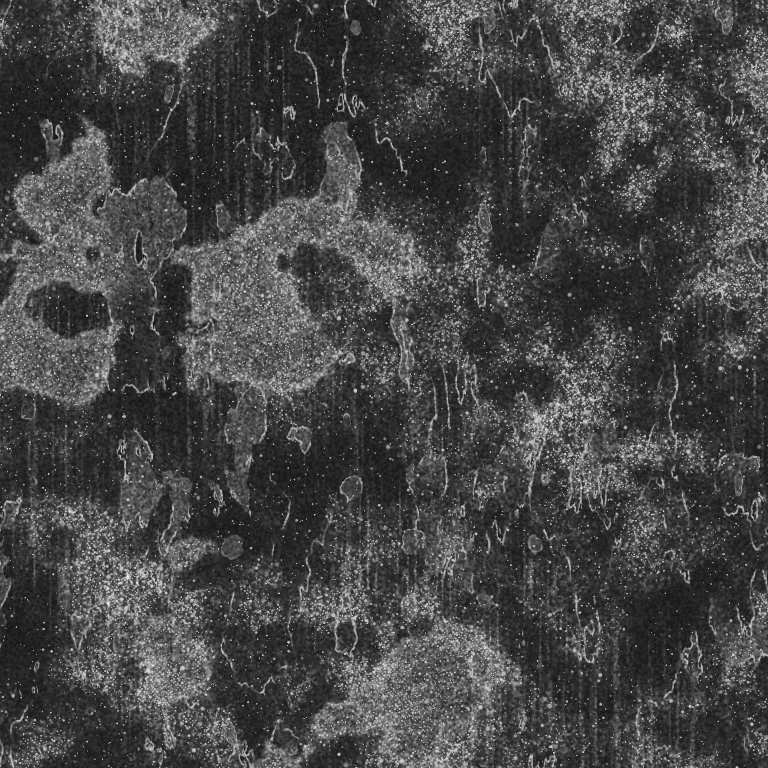
This texture is drawn by a Shadertoy shader. Its source:

```glsl
// Weathered black plaster: dusty specks, vertical scratches, pale rimmed flakes, smears and cracks.

const float BASE_TONE    = 0.118;  // darkest paint
const float DUST_TONE    = 0.06;   // haze over dusty regions
const float SPARKLE_GAIN = 0.42;   // fine grit in dusty regions
const float STREAK_GAIN  = 0.22;   // vertical scratches
const float SMEAR_TONE   = 0.27;   // worn tapering bands
const float FLAKE_TONE   = 0.27;   // small peeled patches
const float RIM_TONE     = 0.74;   // bright broken edges
const float SPECK_TONE   = 0.86;
const float RIM_WIDTH    = 0.0025;
const float CRACK_WIDTH  = 0.0023;
const float SMEAR_LEVEL  = 0.57;   // higher means fewer smears
const float FLAKE_LEVEL  = 0.625;  // higher means fewer flakes
const float CHIP_CELLS   = 12.0;
const float CHIP_CHANCE  = 0.27;

float hash(vec2 p) {
    vec3 q = fract(p.xyx * 0.1031);
    q += dot(q, q.yzx + 33.33);
    return fract((q.x + q.y) * q.z);
}

float noise(vec2 p) {
    vec2 i = floor(p), f = fract(p);
    f = f * f * (3.0 - 2.0 * f);
    return mix(mix(hash(i), hash(i + vec2(1, 0)), f.x),
               mix(hash(i + vec2(0, 1)), hash(i + vec2(1, 1)), f.x), f.y);
}

float fbm(vec2 p, int octaves) {
    float sum = 0.0, amp = 0.5, total = 0.0;
    for (int i = 0; i < octaves; i++) {
        sum += amp * noise(p);
        total += amp;
        amp *= 0.5;
        p = mat2(1.6, 1.2, -1.2, 1.6) * p + 17.3;
    }
    return sum / total;
}

mat2 turn(float a) { return mat2(cos(a), sin(a), -sin(a), cos(a)); }

// Signed fields, positive inside: x = smears, y = flakes, z = crack contours.
vec3 wearFields(vec2 p) {
    vec2 warp = vec2(fbm(p * 6.0 + 3.0, 3), fbm(p * 6.0 + 41.0, 3)) - 0.5;
    float ridge = abs(fbm((p + 0.1 * warp) * 3.6 + 62.0, 5) - 0.5);
    float smear = 0.75 * (fbm(p * 5.5 + 33.0, 5) - SMEAR_LEVEL) - ridge;
    float region = fbm(p * 5.0 + 90.0, 3);
    vec2 drip = p + 0.05 * warp;
    float flake = fbm(drip * vec2(25.0, 11.0) + 25.0, 5) - FLAKE_LEVEL + 0.5 * (region - 0.6);
    float crack = fbm(drip * vec2(15.0, 5.5) + 130.0, 5) - 0.5;
    return vec3(smear, flake, crack);
}

// Bright dots, one per cell, on a turned grid with shifted columns.
float specks(vec2 p, float cells, float density) {
    vec2 q = turn(cells) * p * cells + 2.0 * cells;
    q.y += 7.0 * hash(vec2(floor(q.x), 3.0));
    vec2 id = floor(q);
    vec2 center = 0.3 + 0.4 * vec2(hash(id + 5.1), hash(id + 9.7));
    float radius = mix(0.2, 0.5, hash(id + 2.3));
    float dist = length(fract(q) - center);
    float shown = step(hash(id), density);
    return shown * (1.0 - smoothstep(radius * 0.3, radius, dist)) * mix(0.35, 1.0, hash(id + 7.9));
}

// Isolated ragged chips: x = fill, y = rim.
vec2 chips(vec2 p, float px) {
    vec2 id = floor(p * CHIP_CELLS) + 210.0;
    vec2 q = fract(p * CHIP_CELLS) - 0.35 - 0.3 * vec2(hash(id + 1.7), hash(id + 4.3));
    q = turn(0.9 * (hash(id + 6.1) - 0.5)) * q;
    q *= vec2(mix(1.0, 2.4, hash(id + 8.8)), 0.9);
    float radius = mix(0.04, 0.2, hash(id + 3.9));
    float dist = (length(q) - radius + 0.24 * (fbm(p * 60.0, 4) - 0.5)) / CHIP_CELLS;
    float shown = step(hash(id), CHIP_CHANCE);
    float fill = 1.0 - smoothstep(-px, px, dist);
    float rim = 1.0 - smoothstep(0.0, RIM_WIDTH, abs(dist));
    return shown * vec2(fill * mix(0.2, 1.0, hash(id + 11.0)), rim);
}

void mainImage(out vec4 fragColor, in vec2 fragCoord) {
    vec2 p = fragCoord / iResolution.y;
    float px = 1.0 / iResolution.y;

    // Distances to the worn edges, from field values and slopes
    float e = 0.0015;
    vec3 field = wearFields(p);
    vec3 dx = (wearFields(p + vec2(e, 0)) - field) / e;
    vec3 dy = (wearFields(p + vec2(0, e)) - field) / e;
    vec3 dist = field / max(sqrt(dx * dx + dy * dy), vec3(0.8));

    // Dusty and bare regions
    float cloud = fbm(p * 5.0 + 7.0, 5);
    float clump = fbm(p * 24.0 + 31.0, 4);
    float dust = smoothstep(0.28, 0.72, cloud) * mix(0.3, 1.6, smoothstep(0.32, 0.68, clump));
    float grit = noise(turn(0.6) * p * 390.0 + 611.0);
    float sparkle = pow(noise(turn(1.1) * p * 320.0 + 553.0), 3.0);
    float tone = BASE_TONE + DUST_TONE * dust + SPARKLE_GAIN * dust * sparkle + 0.08 * (grit - 0.4);

    // Vertical scratches
    float streak = pow(noise(p * vec2(290.0, 12.0) + 70.0), 3.0) * (0.2 + 1.4 * grit);
    tone += STREAK_GAIN * streak * smoothstep(0.36, 0.62, fbm(p * vec2(6.0, 3.5) + 77.0, 3));

    // Tapering smears, palest along their borders
    float smear = smoothstep(-0.004, 0.005, dist.x);
    float smearGlow = exp(-abs(dist.x) / 0.012);
    float mottling = 0.5 + 0.5 * clump + 0.9 * (grit - 0.5) + 0.9 * sparkle;
    tone = mix(tone, (SMEAR_TONE + 0.17 * smearGlow) * (0.35 + mottling), 0.9 * smear);
    tone += 0.1 * smearGlow * (1.0 - smear) * grit;

    // Peeled flakes, some hollow
    float solid = smoothstep(0.4, 0.65, fbm(p * 9.0 + 15.0, 2));
    float flake = smoothstep(-px, px, dist.y) * mix(0.1, 0.8, solid);
    tone = mix(tone, FLAKE_TONE * (0.35 + mottling), flake);

    // Broken bright rims and cracks
    float broken = smoothstep(0.25, 0.65, noise(p * 60.0 + 19.0)) * (0.35 + 0.9 * grit);
    float rim = 1.0 - smoothstep(0.0, RIM_WIDTH, abs(dist.y));
    float crackGate = smoothstep(0.51, 0.61, fbm(p * 6.0 + 101.0, 3));
    float crack = (1.0 - smoothstep(0.0, CRACK_WIDTH, abs(dist.z))) * crackGate;
    tone += 0.07 * crackGate * exp(-abs(dist.z) / 0.006) * grit;
    tone = mix(tone, RIM_TONE, clamp(max(rim, crack) * broken, 0.0, 1.0));

    // Ragged chips
    vec2 chip = chips(p, px);
    tone = mix(tone, 0.4 * (0.5 + 0.5 * mottling), 0.8 * chip.x);
    tone = mix(tone, RIM_TONE, 0.75 * chip.y * broken);

    // Scattered specks, fine to coarse
    float density = 0.05 + 0.34 * dust * dust + 0.3 * smear;
    float dots = specks(p, 260.0, density);
    dots = max(dots, specks(p, 175.0, 0.55 * density));
    dots = max(dots, specks(p, 110.0, 0.16 * density));
    tone = mix(tone, SPECK_TONE, 0.9 * dots);

    fragColor = vec4(vec3(clamp(tone, 0.0, 1.0)), 1.0);
}
```
